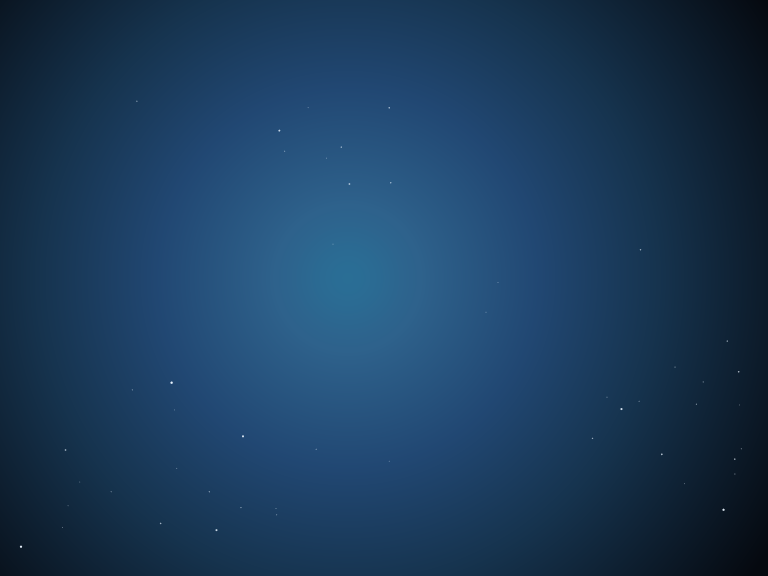
This background is drawn by a WebGL 2 fragment shader. Its source:

```glsl
#version 300 es
precision highp float;
// Deep blue radial glow fading to a near-black night, with sparse clusters of tiny stars.
uniform vec2 u_resolution;
out vec4 fragColor;

float hash(float n) {
    return fract(sin(n * 127.1 + 11.7) * 43758.5453);
}

// Radial colour ramp, distance in canvas heights
vec3 skyColor(float d) {
    vec3 color = mix(vec3(0.165, 0.43, 0.585), vec3(0.18, 0.38, 0.545), smoothstep(0.0, 0.15, d));
    color = mix(color, vec3(0.13, 0.28, 0.45), clamp((d - 0.13) / 0.20, 0.0, 1.0));
    color = mix(color, vec3(0.085, 0.20, 0.305), clamp((d - 0.33) / 0.21, 0.0, 1.0));
    return mix(color, vec3(0.02, 0.035, 0.06), clamp((d - 0.54) / 0.33, 0.0, 1.0));
}

// Star position as a fraction of the canvas: three clusters and a loose remainder
vec2 starPosition(int i) {
    float n = float(i);
    vec2 scatter = vec2(hash(n), hash(n + 71.3));
    int group = i % 6;
    if (group < 2) return mix(vec2(0.08, 0.06), vec2(0.42, 0.38), scatter);
    if (group < 4) return mix(vec2(0.76, 0.11), vec2(0.97, 0.44), scatter);
    if (group == 4) return mix(vec2(0.36, 0.68), vec2(0.52, 0.82), scatter);
    return scatter;
}

void main() {
    vec2 p = gl_FragCoord.xy / u_resolution.y;
    float aspect = u_resolution.x / u_resolution.y;
    float pixel = 1.0 / u_resolution.y;

    // Glow, slightly left of the middle
    vec3 color = skyColor(length(p - vec2(0.453 * aspect, 0.517)));

    // Stars: mostly faint, a few bright
    for (int i = 0; i < 48; i++) {
        vec2 center = starPosition(i) * vec2(aspect, 1.0);
        float magnitude = pow(hash(float(i) + 33.7), 2.0);
        float radius = mix(0.0007, 0.0020, magnitude);
        float coverage = clamp((radius - length(p - center)) / pixel + 0.5, 0.0, 1.0);
        color = mix(color, vec3(0.92, 0.96, 1.0), coverage * mix(0.4, 1.0, magnitude));
    }

    fragColor = vec4(color, 1.0);
}
```
